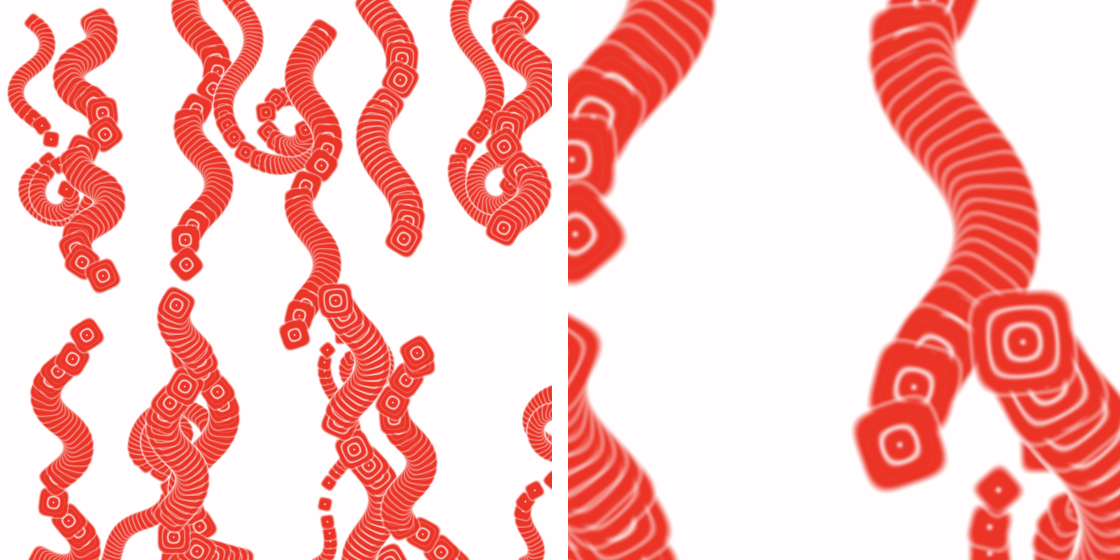
Left, the full canvas; right, a detail of the centre.
Give the GLSL for this pattern, as a WebGL 1 fragment shader.

```glsl
precision highp float;

uniform vec2 u_resolution;

const float PI = 3.14159265;
const float COLUMNS = 8.0;
const vec3 PAPER = vec3(1.0, 0.993, 0.993);
const vec3 RED = vec3(0.92, 0.20, 0.15);

float hash(float n) {
  return fract(sin(n * 127.1 + 311.7) * 43758.5453);
}

// Distance that is round at the centre and squarish at the rim
float squircle(vec2 q, float radius) {
  float circle = length(q);
  vec2 q2 = q * q;
  float square = sqrt(sqrt(dot(q2, q2)));
  return mix(circle, square, clamp(circle / radius, 0.0, 1.0));
}

// Pale concentric rings at a fixed spacing, fading before the rim
float ringInk(float d, float radius) {
  float wave = 0.5 + 0.5 * cos(2.0 * PI * d / 0.0104);
  float inside = 1.0 - smoothstep(radius - 0.009, radius - 0.004, d);
  return 1.0 - 0.72 * wave * wave * wave * inside;
}

// Lay one bead over the ink below, with a pale seam around it
float stampBead(float ink, vec2 offset, float heading, float radius) {
  float c = cos(heading);
  float s = sin(heading);
  vec2 q = vec2(c * offset.x + s * offset.y, c * offset.y - s * offset.x);
  float d = squircle(q, radius);
  float seam = 1.0 - smoothstep(0.0, 0.003, abs(d - radius - 0.002));
  float cover = 1.0 - smoothstep(radius - 0.0025, radius + 0.0035, d);
  return mix(ink * (1.0 - 0.42 * seam), ringInk(d, radius), cover);
}

// Bead spacing drifts between crowded and loose; thin strands are looser
float beadStep(float travelled, float radius, float seed) {
  float drift = 0.5 + 0.5 * sin(travelled * 19.0 + seed * 37.0);
  float looseness = 0.4 + 1.6 * pow(drift, 4.0);
  return radius * looseness * mix(1.9, 1.0, smoothstep(0.009, 0.018, radius));
}

// Walk a swaying strand from its root, optionally ending in a coil
float drawStrand(float ink, vec2 p, vec2 root, float base, float rootBend,
                 float radius, float reach, float coil, float seed) {
  float sway = mix(0.55, 1.05, hash(seed + 0.3));
  float frequency = mix(20.0, 32.0, hash(seed + 0.6));
  float phase = 2.0 * PI * hash(seed + 0.8);
  float side = hash(seed + 0.9) < 0.5 ? -1.0 : 1.0;
  float coilRadius = 0.012 + 4.2 * radius;
  float travelled = 0.0;
  float heading = base;
  vec2 bead = root;

  for (int i = 0; i < 110; i++) {
    float advance = beadStep(travelled, radius, hash(seed));
    if (travelled < reach) {
      heading = base + sway * sin(frequency * travelled + phase)
              + side * rootBend * exp(-travelled / 0.05);
    } else {
      if (coil < 0.5) break;
      float wound = (travelled - reach) * 2.5 * radius / PI;
      float turn2 = coilRadius * coilRadius - wound;
      if (turn2 < 1.4 * radius * radius) break;
      heading += side * advance / sqrt(turn2);
    }
    vec2 offset = p - bead;
    if (length(offset) < radius * 1.3 + 0.008) {
      ink = stampBead(ink, offset, heading, radius);
    }
    bead += advance * vec2(cos(heading), sin(heading));
    travelled += advance;
  }
  return ink;
}

void main() {
  vec2 p = gl_FragCoord.xy / u_resolution.y;
  float width = u_resolution.x / u_resolution.y;
  float ink = 0.0;

  // Upper strands hang down, lower strands grow from the floor
  for (int row = 0; row < 2; row++) {
    for (int column = 0; column < 8; column++) {
      float col = float(column);
      float lower = float(row);
      float seed = col + COLUMNS * lower;
      float x = (col + 0.5 + 0.4 * (hash(seed + 20.5) - 0.5)) * width / COLUMNS;
      if (abs(p.x - x) > 0.28) continue;

      float coil = 1.0 - step(0.5, mod(seed, 3.0));
      float size = hash(seed + 40.2);
      float thick = mix(0.021, 0.028, size) + 0.003 * lower;
      float radius = mix(thick, mix(0.010, 0.018, size), coil);
      float reach = mix(0.46, 0.62, hash(seed + 60.7)) - 0.2 * coil;
      float top = mix(0.93, 1.02, hash(seed + 80.1));
      vec2 root = vec2(x, mix(top, -0.005, lower));
      float base = mix(-0.5, 0.5, lower) * PI;
      ink = drawStrand(ink, p, root, base, 1.4 * lower, radius, reach, coil, seed);
    }
  }
  gl_FragColor = vec4(mix(PAPER, RED, ink), 1.0);
}
```
